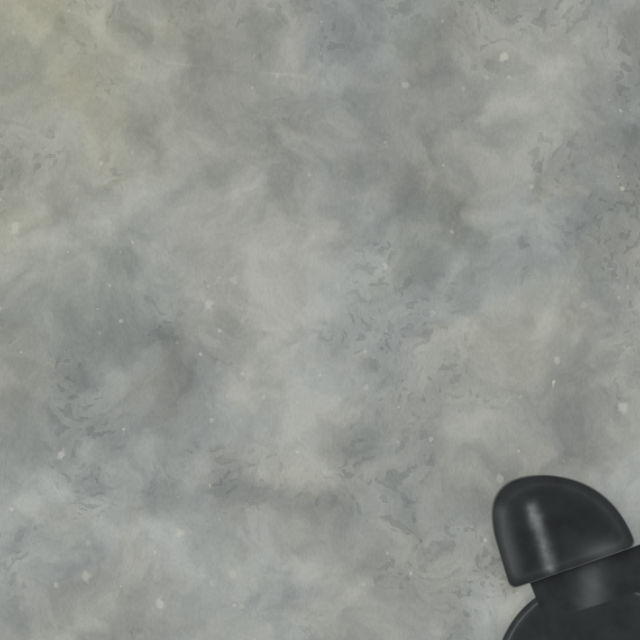
A Shadertoy shader for this texture:

```glsl
#define STAIN_GREY vec3(0.495, 0.507, 0.492)
#define PALE_GREY vec3(0.655, 0.662, 0.635)
#define WARM_TINT vec3(0.012, 0.002, -0.034)
#define COOL_TINT vec3(-0.009, -0.001, 0.012)
#define CHIP_COLOR vec3(0.75, 0.75, 0.71)
#define RUBBER vec3(0.165, 0.175, 0.178)
#define MOTTLE_CONTRAST 1.75
#define GRAIN 0.022
#define EDGE_SOFTNESS 0.0022

float hash(vec2 p) {
    vec3 q = fract(vec3(p.xyx) * 0.1031);
    q += dot(q, q.yzx + 33.33);
    return fract((q.x + q.y) * q.z);
}

float noise(vec2 p) {
    vec2 i = floor(p), f = fract(p);
    f = f * f * f * (f * (f * 6.0 - 15.0) + 10.0);
    return mix(mix(hash(i), hash(i + vec2(1, 0)), f.x),
               mix(hash(i + vec2(0, 1)), hash(i + vec2(1, 1)), f.x), f.y);
}

float fbm(vec2 p) {
    float sum = 0.0, amp = 0.5;
    for (int i = 0; i < 6; i++) {
        sum += amp * noise(p);
        p = mat2(1.6, 1.2, -1.2, 1.6) * p + 17.3;
        amp *= 0.56;
    }
    return sum / 1.1;
}

float blob(vec2 p, vec2 center, vec2 size) {
    vec2 d = (p - center) / size;
    return exp(-dot(d, d));
}

// Signed distance to a line, positive on its left side
float edge(vec2 p, vec2 a, vec2 b) {
    vec2 d = normalize(b - a);
    return dot(p - a, vec2(-d.y, d.x));
}

float segment(vec2 p, vec2 a, vec2 b) {
    vec2 d = b - a;
    return length(p - a - d * clamp(dot(p - a, d) / dot(d, d), 0.0, 1.0));
}

float smoothMax(float a, float b, float k) {
    float h = max(k - abs(a - b), 0.0) / k;
    return max(a, b) + h * h * k * 0.25;
}

float cover(float d) {
    return 1.0 - smoothstep(-EDGE_SOFTNESS, EDGE_SOFTNESS, d);
}

// Pale chips scattered over a grid, mostly sparse
float chips(vec2 p, float cells, float density) {
    vec2 cell = floor(p * cells), f = fract(p * cells);
    float pick = hash(cell + 71.0);
    vec2 center = 0.3 + 0.4 * vec2(hash(cell + 5.0), hash(cell + 9.0));
    vec2 d = (f - center) * vec2(1.0, 0.6 + 0.6 * hash(cell + 23.0));
    float radius = 0.08 + 0.15 * hash(cell + 41.0);
    radius *= 0.6 + 0.8 * noise(p * 190.0);
    float mask = 1.0 - smoothstep(radius * 0.4, radius * 1.3, length(d));
    return mask * step(pick, density) * (0.35 + 0.65 * hash(cell + 3.0));
}

vec3 concrete(vec2 p) {
    vec2 warp = vec2(fbm(p * 7.0), fbm(p * 7.0 + 40.0)) - 0.5;
    vec2 q = p + warp * 0.11;
    float clouds = fbm(q * 4.5 + 3.0) - 0.5;
    float smudges = fbm(q * 19.0 + 60.0) - 0.5;
    float tone = 0.62 + MOTTLE_CONTRAST * (0.75 * clouds + 0.65 * smudges);

    // Broad stains and worn pale areas
    tone -= 0.34 * blob(q, vec2(0.42, 0.82), vec2(0.24, 0.14));
    tone -= 0.38 * blob(q, vec2(0.97, 0.77), vec2(0.07, 0.16));
    tone -= 0.42 * blob(q, vec2(0.27, 0.40), vec2(0.06, 0.07));
    tone -= 0.30 * blob(q, vec2(0.93, 0.38), vec2(0.05, 0.08));
    tone += 0.16 * blob(q, vec2(0.55, 0.42), vec2(0.25, 0.20));
    tone += 0.18 * blob(q, vec2(0.82, 0.85), vec2(0.07, 0.20));
    float streak = segment(q, vec2(0.18, 0.26), vec2(0.55, 0.21));
    tone -= 0.36 * exp(-streak * streak / 0.0009);

    // Small dark pits gather in patches
    float pits = smoothstep(0.62, 0.82, noise(q * 115.0));
    tone -= 0.30 * pits * smoothstep(0.48, 0.68, fbm(p * 8.0 + 90.0));
    vec3 color = mix(STAIN_GREY, PALE_GREY, clamp(tone, -0.15, 1.12));

    float warmth = blob(p, vec2(0.0, 0.95), vec2(0.28, 0.45));
    warmth += 0.35 * smoothstep(0.52, 0.72, fbm(q * 6.0 + 25.0));
    color += WARM_TINT * warmth;
    color += COOL_TINT * smoothstep(0.4, 0.65, fbm(q * 5.0 + 130.0));
    color += GRAIN * (noise(p * vec2(330.0, 210.0)) - 0.5);

    // Chips and one faint scratch
    float chip = max(chips(p, 26.0, 0.035), 0.7 * chips(p + 0.37, 58.0, 0.035));
    color = mix(color, CHIP_COLOR, 0.8 * chip);
    float scratch = segment(p, vec2(0.26, 0.902), vec2(0.46, 0.882));
    return color + 0.05 * exp(-scratch * 500.0) * noise(p * 45.0);
}

void mainImage(out vec4 fragColor, in vec2 fragCoord) {
    vec2 p = fragCoord / iResolution.xy;
    vec3 color = concrete(p);

    // Rounded cap, with a collar and a round body below it
    float rim = edge(p, vec2(1.0, 0.149), vec2(0.80, 0.080));
    float cap = smoothMax(edge(p, vec2(0.797, 0.082), vec2(0.762, 0.20)),
                          edge(p, vec2(0.80, 0.260), vec2(0.94, 0.253)), 0.11);
    cap = smoothMax(cap, edge(p, vec2(0.962, 0.225), vec2(0.993, 0.15)), 0.09);
    cap = smoothMax(cap, rim, 0.015);
    float collar = max(edge(p, vec2(0.855, 0.02), vec2(0.828, 0.090)), -rim);
    float body = length(p - vec2(0.93, -0.06)) - 0.157;
    float seam = edge(p, vec2(1.0, 0.076), vec2(0.875, 0.036));

    // Soft contact shade, then the rubber parts
    color *= 1.0 - 0.12 * exp(-max(min(cap, body), 0.0) * 90.0);
    float wear = fbm(p * 38.0);
    vec3 bodyColor = RUBBER * (0.95 + 0.35 * wear);
    bodyColor += 0.16 * exp(-abs(body + 0.009) * 450.0);
    color = mix(color, bodyColor, cover(body));
    vec3 collarColor = RUBBER * (0.85 + 0.5 * wear);
    collarColor += 0.13 * blob(p, vec2(0.925, 0.078), vec2(0.025, 0.05));
    collarColor *= 1.0 - 0.4 * exp(-abs(rim) * 130.0);
    color = mix(color, collarColor, cover(max(collar, seam)));

    // Cap gloss: one bright streak, a pale side and a worn lower rim
    vec3 capColor = RUBBER * (0.86 + 0.32 * wear);
    float gloss = segment(p, vec2(0.832, 0.205), vec2(0.860, 0.115));
    capColor += 0.30 * exp(-gloss * gloss / 0.00011) * (0.4 + wear);
    float side = segment(p, vec2(0.782, 0.20), vec2(0.805, 0.11));
    capColor += 0.09 * exp(-side * side / 0.00016);
    capColor += 0.10 * blob(p, vec2(0.94, 0.140), vec2(0.035, 0.018));
    capColor += 0.05 * exp(-abs(cap + 0.012) * 160.0);
    color = mix(color, capColor, cover(cap));

    fragColor = vec4(clamp(color, 0.0, 1.0), 1.0);
}
```
